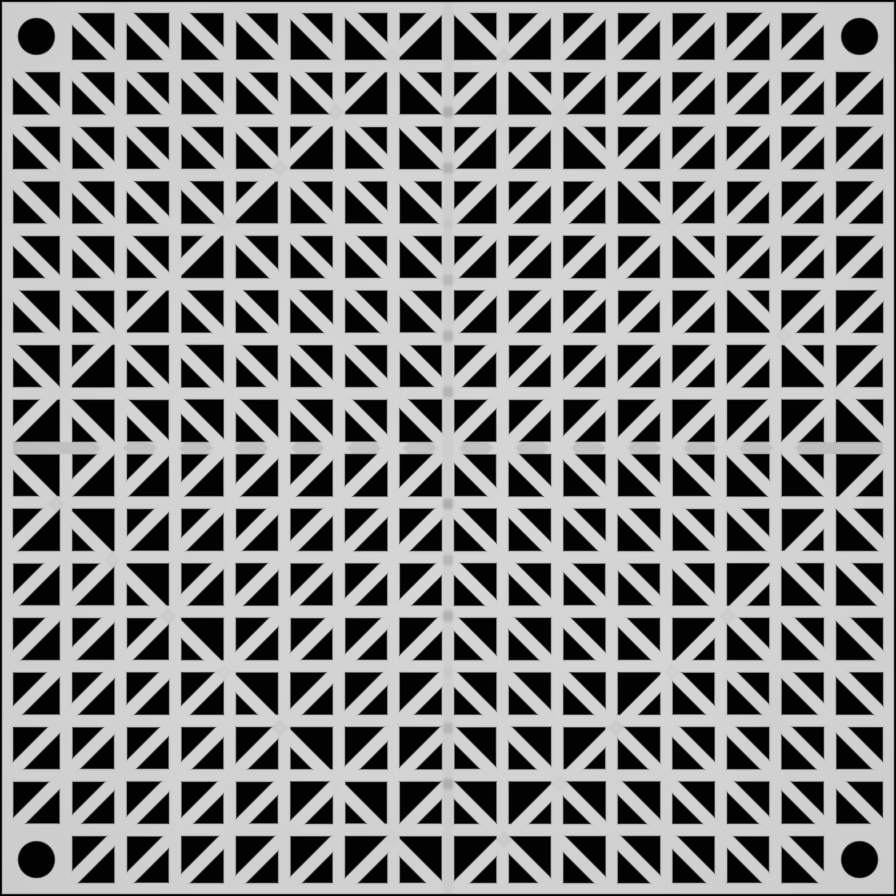
Write a Shadertoy shader that draws this pattern.

```glsl
// Pale square grating of braced cells, mirrored about both axes, with a diamond ring and corner holes
#define CELLS 8.0          // cells from the centre to each side
#define PITCH 0.0609       // spacing of square cells
#define HOLE 0.0234        // half width of a cell opening
#define RIM_EXTRA 0.0052   // extra opening on the outermost cells
#define BRACE_PITCH 0.0625 // spacing of diagonal braces along the axes
#define BRACE 0.0073       // half width of a brace
#define CORNER_RADIUS 0.0205
#define PLATE_HALF 0.4978
#define SOFTNESS 0.0011
#define PLATE vec3(0.825)
#define SEAM_GREY 0.075
#define VOID_COLOR vec3(0.008)

float hash(vec2 p) {
    return fract(sin(dot(p, vec2(127.1, 311.7))) * 43758.5453);
}

float valueNoise(vec2 p) {
    vec2 i = floor(p), f = fract(p);
    f = f * f * (3.0 - 2.0 * f);
    return mix(mix(hash(i), hash(i + vec2(1, 0)), f.x),
               mix(hash(i + vec2(0, 1)), hash(i + vec2(1, 1)), f.x), f.y);
}

// Negative inside an opening; q is the position folded into one quadrant
float openingDistance(vec2 q, vec2 side) {
    vec2 cell = min(floor(q / PITCH), CELLS - 1.0);
    vec2 outermost = step(CELLS - 1.5, cell);
    vec2 middle = (cell + 0.5) * PITCH;
    vec2 low = middle - HOLE;
    vec2 high = middle + HOLE + RIM_EXTRA * outermost;
    if (outermost.x * outermost.y > 0.5)
        return length(q - 0.5 * (low + high)) - CORNER_RADIUS;

    vec2 outside = max(low - q, q - high);
    float box = max(outside.x, outside.y);
    box += (hash(cell * side + side * 17.0) - 0.5) * 0.0006;

    // Braces aim at the centre, except along the diamond ring
    bool onRing = abs(cell.x + cell.y - CELLS + 1.0) < 0.5;
    float offset = onRing ? q.x + q.y - CELLS * BRACE_PITCH
                          : q.x - q.y - BRACE_PITCH * (cell.x - cell.y);
    return max(box, BRACE - abs(offset) * 0.7071);
}

// Grey seam on the horizontal axis, broken where braces meet it
float horizontalSeam(vec2 q, float soft) {
    float n = clamp(round(q.x / BRACE_PITCH), 0.0, 6.0);
    float gap = abs(q.x - n * BRACE_PITCH) - q.y - 0.011;
    float strip = 1.0 - smoothstep(0.0055, 0.0055 + 2.0 * soft, q.y);
    return strip * smoothstep(-0.002, 0.004, gap) * step(q.x, 0.486);
}

// Smudged joints on the vertical axis and on the diamond ring
float joints(vec2 p, vec2 q, vec2 side) {
    float n = clamp(round(q.y / BRACE_PITCH), 1.0, 6.0);
    vec2 d = vec2(q.x, abs(q.y - n * BRACE_PITCH));
    float cross = min(abs(d.x - d.y), d.x + d.y);
    float blot = (1.0 - smoothstep(0.003, 0.010, length(d)))
               * (1.0 - 0.4 * smoothstep(0.002, 0.006, cross));
    float wear = n == 4.0 ? 0.2 : 0.5 + 0.5 * hash(vec2(n, side.y));

    float m = clamp(round(q.x / BRACE_PITCH), 1.0, 7.0);
    vec2 ringJoint = vec2(m, CELLS - m) * BRACE_PITCH;
    vec2 e = abs(q - ringJoint);
    float ring = 1.0 - smoothstep(0.002, 0.006, abs(e.x + e.y - 0.006));
    return blot * wear * 0.13 + ring * 0.035 * hash(vec2(m, 3.0) + side);
}

void mainImage(out vec4 fragColor, in vec2 fragCoord) {
    float scale = min(iResolution.x, iResolution.y);
    vec2 p = (fragCoord - 0.5 * iResolution.xy) / scale;
    vec2 q = abs(p);
    vec2 side = vec2(p.x < 0.0 ? -1.0 : 1.0, p.y < 0.0 ? -1.0 : 1.0);
    float soft = max(SOFTNESS, 0.6 / scale);

    // Plate shading and wear
    float shade = 0.012 - 0.07 * dot(p, p);
    shade += (valueNoise(p * 14.0) - 0.5) * 0.012;
    shade -= SEAM_GREY * horizontalSeam(q, soft);
    shade -= 0.025 * (1.0 - smoothstep(0.003, 0.007, q.x));
    shade -= joints(p, q, side);

    // Openings with a thin shaded lip
    float opening = openingDistance(q, side);
    shade -= 0.06 * (1.0 - smoothstep(0.0, 0.0025, opening));
    vec3 color = mix(VOID_COLOR, PLATE + shade, smoothstep(-soft, soft, opening));

    // Dark outer edge
    float edge = max(q.x, q.y) - PLATE_HALF;
    color = mix(color, VOID_COLOR, smoothstep(-soft, soft, edge));
    fragColor = vec4(color, 1.0);
}
```
